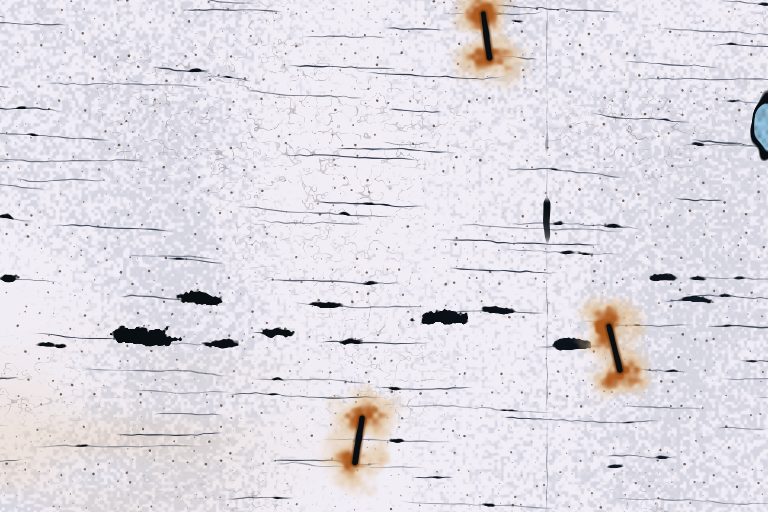
This texture is drawn by a WebGL 1 fragment shader. Its source:

```glsl
precision highp float;
uniform vec2 u_resolution;

#define PAINT vec3(0.945, 0.932, 0.965)
#define SHADE vec3(0.84, 0.84, 0.885)
#define GREY vec3(0.56, 0.53, 0.54)
#define INK vec3(0.035, 0.055, 0.075)
#define NAVY vec3(0.09, 0.13, 0.20)
#define STAIN vec3(0.88, 0.75, 0.58)
#define CRACK_CELL vec2(0.36, 0.048)
#define CRACK_WIDTH 0.0012
#define BAND_Y 0.37
#define BAND_WIDTH 0.10
#define SPECK_CELL 0.022
#define SEAM_X 1.068

const vec3 RUST = vec3(0.66, 0.31, 0.07);
const vec3 CHIP_BLUE = vec3(0.55, 0.73, 0.84);

float hash(vec2 p) {
  vec3 q = fract(p.xyx * 0.1031);
  q += dot(q, q.yzx + 33.33);
  return fract((q.x + q.y) * q.z);
}

float noise(vec2 p) {
  vec2 i = floor(p), f = fract(p);
  f = f * f * (3.0 - 2.0 * f);
  return mix(mix(hash(i), hash(i + vec2(1.0, 0.0)), f.x),
             mix(hash(i + vec2(0.0, 1.0)), hash(i + 1.0), f.x), f.y);
}

// Antialiased coverage of the region where d is negative
float cover(float d, float px) { return clamp(0.5 - d / px, 0.0, 1.0); }

// Long cracks: x is crack coverage, y is flaked-off coverage
vec2 cracks(vec2 p, float px) {
  vec2 mask = vec2(0.0);
  vec2 home = floor(p / CRACK_CELL);
  float ragged = noise(p * vec2(55.0, 80.0)) + 0.5 * noise(p * 190.0) - 0.75;
  for (int j = -1; j <= 1; j++)
  for (int i = -1; i <= 1; i++) {
    vec2 cell = home + vec2(float(i), float(j));
    float seed = hash(cell + 17.3);
    vec2 centre = (cell + vec2(hash(cell + 3.1), hash(cell + 71.7))) * CRACK_CELL;
    float reach = mix(0.04, 0.17, hash(cell + 29.9));
    float slope = -mix(0.03, 0.10, clamp(centre.y, 0.0, 1.0)) * hash(cell + 43.3);
    vec2 q = p - centre;
    q.y -= slope * q.x + 0.009 * (noise(vec2(p.x * 14.0, seed * 90.0)) - 0.5)
         + 0.003 * (noise(vec2(p.x * 70.0, seed * 50.0)) - 0.5);
    float along = abs(q.x) / reach;
    float width = CRACK_WIDTH * (0.35 + 0.9 * noise(vec2(p.x * 40.0, seed * 30.0)));
    float line = cover(abs(q.y) - width, px) * smoothstep(1.0, 0.7, along);
    mask.x = max(mask.x, line * step(seed, 0.85) * mix(0.4, 1.0, hash(cell + 57.1)));

    // Lens-shaped flakes strung on the crack, largest inside the band
    float off = (centre.y - BAND_Y) / BAND_WIDTH;
    float band = exp(-off * off);
    for (int k = 0; k < 2; k++) {
      vec2 id = cell + 101.3 + 37.7 * float(k);
      float h = hash(id + 5.9);
      float size = 0.006 + 0.007 * h + 0.05 * band * h * h;
      float tall = size * mix(0.25, 0.45, hash(id + 11.1));
      vec2 r = q - vec2((hash(id) - 0.5) * 1.3 * reach, 0.0);
      r.y /= r.y < 0.0 ? 0.55 : 1.0;
      float shape = length(r / vec2(size, tall)) - 1.0 + 0.75 * ragged;
      float present = step(hash(id + 23.7), mix(0.3, 0.85, band));
      mask.y = max(mask.y, present * cover(shape * tall * 0.8, px));
    }
  }
  return mask;
}

// Small round pits
float specks(vec2 p, float px) {
  vec2 home = floor(p / SPECK_CELL);
  vec2 spot = (home + 0.2 + 0.6 * vec2(hash(home + 7.7), hash(home + 61.3))) * SPECK_CELL;
  float h = hash(home + 19.1);
  float radius = 0.0007 + 0.0018 * h * h;
  float d = length(p - spot) + 0.001 * (noise(p * 400.0) - 0.5);
  return cover(d - radius, px) * step(hash(home + 83.9), 0.5) * (0.35 + 0.65 * h);
}

// Rusty staples at evenly stepped positions
vec3 staples(vec3 color, vec2 p, float px) {
  float blotch = noise(p * 28.0) + 0.5 * noise(p * 90.0) - 0.75;
  for (int i = 0; i < 3; i++) {
    float n = float(i);
    vec2 centre = vec2(0.70 + 0.25 * n, mod(0.14 + 0.79 * n, 1.4));
    vec2 arm = vec2(0.007 - 0.017 * n + 0.004 * n * n, 0.043);
    vec2 q = p - centre;
    float body = length(q - arm * clamp(dot(q, arm) / dot(arm, arm), -1.0, 1.0));
    float tip = min(length(q - arm), length(q + arm)) + 0.04 * blotch;
    color = mix(color, STAIN, 0.85 * smoothstep(0.075, 0.015, tip));
    color = mix(color, RUST, 0.9 * smoothstep(0.034, 0.004, tip));
    color = mix(color, RUST * 0.6, 0.7 * smoothstep(0.012, 0.005, body));
    color = mix(color, INK, cover(body - 0.0055 - 0.002 * blotch, px));
  }
  return color;
}

void main() {
  float px = 1.0 / u_resolution.y;
  vec2 p = gl_FragCoord.xy * px;

  // Mottled paint with a warm patch at the lower left
  float mottle = 0.5 * noise(p * 3.0 + 4.0) + 0.5 * noise(p * 160.0);
  vec3 color = mix(PAINT, SHADE, smoothstep(0.45, 0.75, mottle));
  float warm = smoothstep(0.5, 0.0, length((p - vec2(0.1, 0.15)) * vec2(0.7, 1.6)));
  color = mix(color, STAIN, 0.3 * warm * noise(p * vec2(5.0, 14.0)));

  // Hairline crazing and pits
  float craze = abs(noise(p * vec2(38.0, 60.0)) + 0.4 * noise(p * 130.0) - 0.7);
  float crazed = smoothstep(0.5, 0.85, noise(p * 4.0 + 9.0)) * noise(p * 70.0);
  color = mix(color, GREY, 0.6 * crazed * smoothstep(0.06, 0.0, craze));
  color = mix(color, mix(GREY, RUST, 0.2) * 0.75, specks(p, px));

  // Vertical board seam, open in places
  float open = smoothstep(0.7, 0.9, noise(vec2(p.y * 22.0, 3.0))) * smoothstep(0.2, 0.0, abs(p.y - 0.6));
  float seam = abs(p.x - SEAM_X - 0.003 * (noise(p.yy * 30.0) - 0.5));
  float seamDark = max(open, 0.5 * noise(vec2(p.y * 35.0, 8.0)));
  color = mix(color, INK, seamDark * cover(seam - 0.0008 - 0.006 * open, px));

  vec2 damage = cracks(p, px);
  vec3 bare = mix(INK, NAVY, smoothstep(0.7, 1.4, p.x) * noise(p * 25.0));
  color = mix(color, NAVY, 0.9 * damage.x);
  color = mix(color, bare, damage.y);
  color = staples(color, p, px);

  // Blue chip with a dark rim at the right edge
  vec2 fromChip = (p - vec2(1.5, 0.75)) / vec2(0.032, 0.066);
  float chip = length(fromChip) - 1.0 + 0.4 * (noise(p * 35.0) - 0.5);
  color = mix(color, INK, cover(chip * 0.032, px));
  color = mix(color, CHIP_BLUE * (0.8 + 0.3 * noise(p * 120.0)), cover((chip + 0.2) * 0.032, px));

  gl_FragColor = vec4(color, 1.0);
}
```
